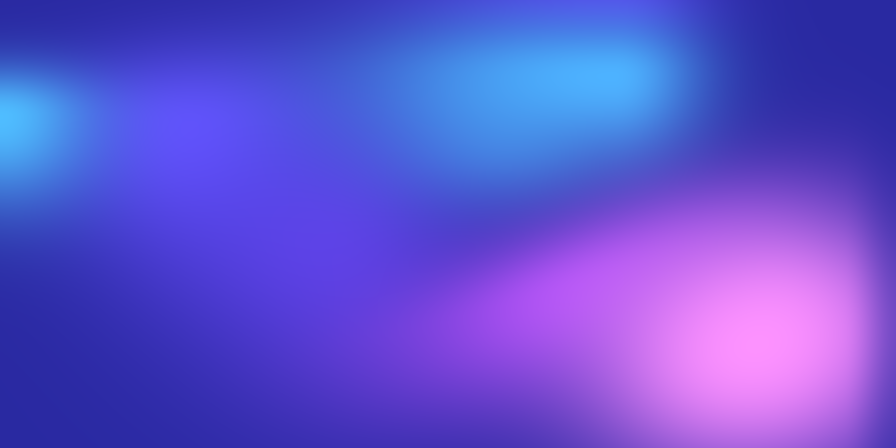
Give the GLSL for this background, as a Shadertoy shader.

```glsl
// Soft mesh gradient: cyan, violet and pink glows blended over deep navy.

// Colours
const vec3 NAVY    = vec3(0.16, 0.16, 0.63);
const vec3 INDIGO  = vec3(0.36, 0.25, 0.89);
const vec3 VIOLET  = vec3(0.38, 0.30, 0.98);
const vec3 CYAN    = vec3(0.31, 0.74, 1.00);
const vec3 AZURE   = vec3(0.30, 0.70, 1.00);
const vec3 MAGENTA = vec3(0.66, 0.30, 0.96);
const vec3 ORCHID  = vec3(0.80, 0.42, 0.96);
const vec3 PINK    = vec3(1.00, 0.58, 1.00);

// Glow centres, on a canvas 2 wide and 1 high
const vec2 CYAN_POS    = vec2(0.00, 0.74);
const vec2 VIOLET_POS  = vec2(0.42, 0.72);
const vec2 INDIGO_POS  = vec2(0.74, 0.45);
const vec2 RIM_POS     = vec2(1.38, 1.00);
const vec2 AZURE_POS   = vec2(1.37, 0.83);
const vec2 LOBE_POS    = vec2(1.12, 0.68);
const vec2 MAGENTA_POS = vec2(1.28, 0.36);
const vec2 ORCHID_POS  = vec2(1.72, 0.25);
const vec2 PINK_POS    = vec2(1.69, 0.23);

// Strengths and shape
const float RIM_STRENGTH  = 0.75;
const float LOBE_STRENGTH = 0.45;
const float PINK_STRENGTH = 0.95;
const float MAGENTA_SLOPE = 0.30;
const float EDGE_START    = 1.88;
const float EDGE_FADE     = 0.45;

// Gaussian glow with separate spreads: low = left/down, high = right/up.
// The slope tilts its horizontal ridge.
float glow(vec2 p, vec2 centre, vec2 low, vec2 high, float slope) {
    vec2 d = p - centre;
    d.y -= slope * d.x;
    vec2 q = d / mix(low, high, step(0.0, d));
    return exp(-dot(q, q));
}

void mainImage(out vec4 fragColor, in vec2 fragCoord) {
    vec2 p = fragCoord / iResolution.xy * vec2(2.0, 1.0);
    vec3 color = NAVY;

    // Violet body descending from the upper left
    color = mix(color, INDIGO, glow(p, INDIGO_POS, vec2(0.38, 0.33), vec2(0.33, 0.33), 0.0));
    color = mix(color, VIOLET, glow(p, VIOLET_POS, vec2(0.28, 0.30), vec2(0.30, 0.17), 0.0));

    // Cyan light on the left edge
    color = mix(color, CYAN, glow(p, CYAN_POS, vec2(0.22, 0.20), vec2(0.22, 0.11), 0.0));

    // Blue light at the top, with a violet rim and a hanging lobe
    color = mix(color, VIOLET, RIM_STRENGTH * glow(p, RIM_POS, vec2(0.50, 0.10), vec2(0.20, 0.10), 0.0));
    color = mix(color, AZURE, LOBE_STRENGTH * glow(p, LOBE_POS, vec2(0.25, 0.14), vec2(0.22, 0.20), 0.0));
    color = mix(color, AZURE, glow(p, AZURE_POS, vec2(0.55, 0.19), vec2(0.20, 0.13), 0.0));

    // Magenta wave rising into the pink light
    float edge = 1.0 - EDGE_FADE * smoothstep(EDGE_START, 2.0, p.x);
    color = mix(color, MAGENTA, glow(p, MAGENTA_POS, vec2(0.42, 0.22), vec2(0.40, 0.14), MAGENTA_SLOPE));
    color = mix(color, ORCHID, edge * glow(p, ORCHID_POS, vec2(0.42, 0.32), vec2(0.35, 0.28), 0.0));
    color = mix(color, PINK, PINK_STRENGTH * edge * glow(p, PINK_POS, vec2(0.30, 0.22), vec2(0.28, 0.23), 0.15));

    fragColor = vec4(color, 1.0);
}
```
